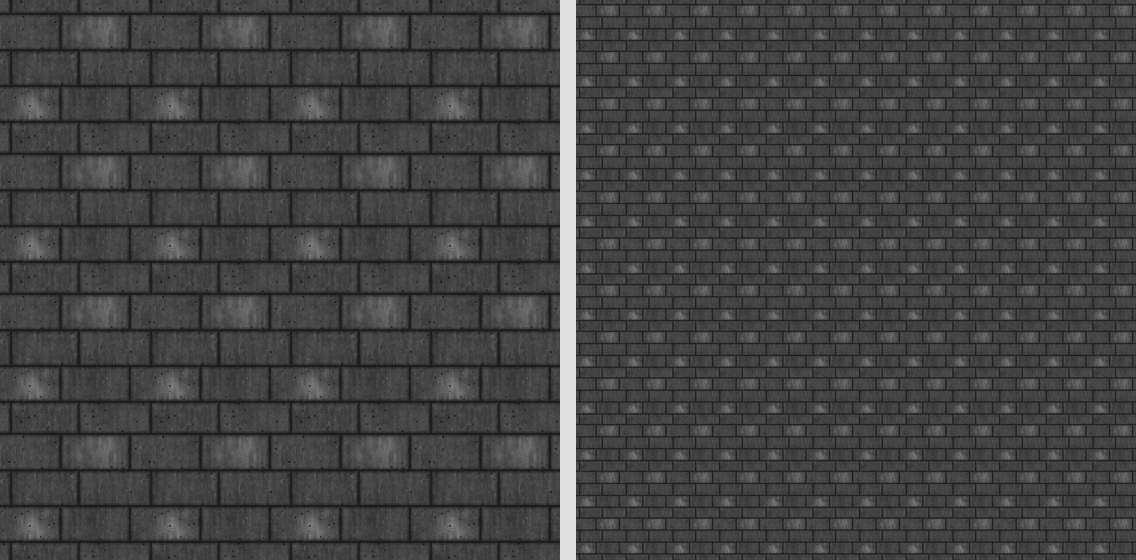
Left, the tile; right, the same tile 3 across and 3 down.
This texture is drawn by a Shadertoy shader. Its source:

```glsl
#define REPEATS 4.0        // tiles across and down
#define JOINT 0.0075       // half width of the joint, in tiles
#define BEVEL 0.028        // reach of the shaded brick edge
#define JOINT_TONE 0.115
#define FACE_TONE 0.267
#define STAIN_TONE 0.17    // brightness added by pale stains
#define STREAKS 0.055
#define CLOUDS 0.05
#define GRAIN 0.075
#define PIT_CELLS 22.0
#define PIT_CHANCE 0.16

float hash(vec2 p) {
    vec3 q = fract(p.xyx * 0.1031);
    q += dot(q, q.yzx + 33.33);
    return fract((q.x + q.y) * q.z);
}

// Value noise that wraps once per tile; cells must be whole numbers
float noise(vec2 tile, vec2 cells) {
    vec2 p = tile * cells;
    vec2 i = floor(p), f = fract(p);
    f = f * f * (3.0 - 2.0 * f);
    vec2 a = mod(i, cells), b = mod(i + 1.0, cells);
    vec2 salt = cells.yx;
    return mix(mix(hash(a + salt), hash(vec2(b.x, a.y) + salt), f.x),
               mix(hash(vec2(a.x, b.y) + salt), hash(b + salt), f.x), f.y);
}

float blob(vec2 p, vec2 center, vec2 radius) {
    vec2 d = (p - center) / radius;
    return exp(-dot(d, d));
}

// Four uneven courses of two bricks; returns the brick number
float findBrick(vec2 tile, out vec2 local, out vec2 size) {
    float courses[5] = float[5](0.0, 0.255, 0.51, 0.771, 1.0);
    float v = fract(tile.y - 0.13);
    int row = 0;
    for (int i = 1; i < 4; i++) if (v >= courses[i]) row = i;
    bool odd = row % 2 == 1;
    float split = odd ? 0.4845 : 0.495;
    float u = fract(tile.x - (odd ? 0.078 : 0.432));
    bool second = u >= split;
    local = vec2(second ? u - split : u, v - courses[row]);
    size = vec2(second ? 1.0 - split : split, courses[row + 1] - courses[row]);
    return float(row) * 2.0 + (second ? 1.0 : 0.0);
}

// Pale weathering on two of the eight bricks, q runs 0..1 over the brick
float stain(float brick, vec2 q, float streak, float cloud) {
    float s = 0.0;
    if (brick == 4.0) {
        s = blob(q, vec2(0.67, 0.4), vec2(0.2, 0.3))
          + 0.65 * blob(q, vec2(0.27, 0.5), vec2(0.13, 0.28))
          + 0.45 * blob(q, vec2(0.6, 0.78), vec2(0.3, 0.15));
    } else if (brick == 1.0) {
        s = 1.1 * blob(q, vec2(0.57, 0.46), vec2(0.12, 0.38))
          + 0.8 * blob(q, vec2(0.68, 0.25), vec2(0.22, 0.2))
          + 0.5 * blob(q, vec2(0.8, 0.83), vec2(0.08, 0.12));
    }
    return min(s, 1.15) * (0.45 + 0.5 * streak + 0.5 * cloud);
}

// Scattered dark pinholes
float pits(vec2 tile, float pixel) {
    vec2 p = tile * PIT_CELLS;
    vec2 cell = mod(floor(p), PIT_CELLS);
    vec2 center = 0.25 + 0.5 * vec2(hash(cell + 7.0), hash(cell + 19.0));
    float radius = mix(0.07, 0.16, hash(cell + 31.0));
    float soft = pixel * PIT_CELLS * 0.6;
    float dist = length(fract(p) - center);
    float dot_ = 1.0 - smoothstep(radius - soft, radius + soft, dist);
    return dot_ * step(hash(cell + 43.0), PIT_CHANCE);
}

void mainImage(out vec4 fragColor, in vec2 fragCoord) {
    vec2 tile = fract(fragCoord / iResolution.xy * REPEATS);
    float pixel = REPEATS / iResolution.y;

    vec2 local, size;
    float brick = findBrick(tile, local, size);
    vec2 edges = min(local, size - local);
    float edge = min(edges.x, edges.y);

    // Concrete face
    float streak = noise(tile, vec2(56.0, 7.0));
    float cloud = 0.6 * noise(tile, vec2(9.0, 11.0)) + 0.4 * noise(tile, vec2(23.0, 27.0));
    float grain = 0.55 * noise(tile, vec2(110.0, 80.0)) + 0.45 * noise(tile, vec2(61.0, 47.0));
    float tone = FACE_TONE + 0.02 * (hash(vec2(brick, 5.0)) - 0.5);
    tone += STREAKS * (streak - 0.5) + CLOUDS * (cloud - 0.5) + GRAIN * (grain - 0.5);

    // Wear
    tone += STAIN_TONE * stain(brick, local / size, streak, cloud);
    tone += 0.05 * smoothstep(0.8, 0.95, noise(tile, vec2(90.0, 30.0)));
    tone *= 1.0 - 0.5 * pits(tile, pixel);

    // Shaded edge and dark joint
    float worn = edge + 0.004 * (noise(tile, vec2(40.0)) - 0.5);
    tone *= mix(0.72, 1.0, smoothstep(JOINT, BEVEL, worn));
    float face = smoothstep(JOINT - 0.6 * pixel, JOINT + 0.6 * pixel, worn);
    float joint = JOINT_TONE + 0.03 * (grain - 0.5);
    fragColor = vec4(vec3(mix(joint, tone, face)), 1.0);
}
```
